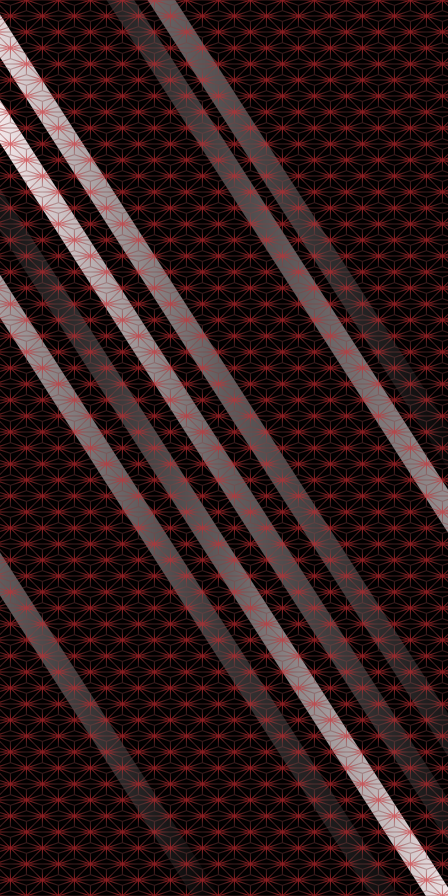
This background is drawn by a Shadertoy shader. Its source:

```glsl
// A fine red hemp-leaf lattice on black, crossed by pale diagonal ribbons.
// Each leaf is six lines crossing inside a flattened hexagonal cell; each
// ribbon is a slanted band with brightness interpolated across the canvas.

const float PI = 3.14159;
const float LEAVES_ACROSS = 14.0;
const vec2 LEAF_ORIGIN = vec2(0.059, 0.0);
const float LINE_HALF_WIDTH = 0.0008;
const float LINE_SOFTNESS = 1.4;
const float RIBBON_SLOPE = 1.56;
const float RIBBON_HALF_HEIGHT = 0.048;

const vec3 BACKGROUND = vec3(0.003, 0.0, 0.001);
const vec3 RIBBON_TINT = vec3(1.0, 0.95, 0.96);
const vec3 LEAF_RED = vec3(0.80, 0.17, 0.19);
const vec3 LEAF_GREY = vec3(0.50, 0.25, 0.25);

// Ribbon: height at the left edge, then brightness at left, middle, right.
const int RIBBON_COUNT = 7;
const vec4 RIBBONS[RIBBON_COUNT] = vec4[](
    vec4(-0.562, 0.60, 0.33, 0.03),
    vec4(-0.419, 0.00, 0.28, 0.58),
    vec4( 0.080, 0.88, 0.38, 0.10),
    vec4( 0.271, 0.95, 0.40, 0.08),
    vec4( 0.469, 0.08, 0.38, 0.92),
    vec4( 0.661, 0.65, 0.22, 0.00),
    vec4( 1.281, 0.38, 0.00, 0.00));

// Antialiased coverage of a signed distance.
float coverage(float dist, float blur) {
    return clamp(0.5 - dist / blur, 0.0, 1.0);
}

// Offset from the nearest point of a rectangular grid.
vec2 gridOffset(vec2 p, vec2 period) {
    return p - period * floor(p / period + 0.5);
}

// Offset from the nearest leaf centre on a centred square grid; distances
// are compared in the stretched space where the cells are regular hexagons.
vec2 leafOffset(vec2 p, float spacing, vec2 stretch) {
    vec2 period = vec2(spacing);
    vec2 a = gridOffset(p, period);
    vec2 b = gridOffset(p - 0.5 * period, period);
    return length(a * stretch) < length(b * stretch) ? a : b;
}

// Distance to the nearest of six lines crossing at the leaf centre.
float leafDistance(vec2 p, vec2 stretch) {
    float nearest = 1.0;
    for (int i = 0; i < 6; i++) {
        float angle = float(i) * PI / 6.0;
        vec2 direction = normalize(vec2(cos(angle), sin(angle)) / stretch);
        nearest = min(nearest, abs(p.x * direction.y - p.y * direction.x));
    }
    return nearest;
}

// Piecewise linear brightness across the canvas width.
float brightnessAt(float x, vec3 stops) {
    return x < 0.5 ? mix(stops.x, stops.y, 2.0 * x)
                   : mix(stops.y, stops.z, 2.0 * x - 1.0);
}

// Light of one ribbon.
float ribbon(vec2 p, vec4 shape, float pixel) {
    float height = abs(p.y - RIBBON_SLOPE * p.x - shape.x);
    float dist = (height - RIBBON_HALF_HEIGHT) / length(vec2(RIBBON_SLOPE, 1.0));
    return coverage(dist, pixel) * brightnessAt(p.x, shape.yzw);
}

void mainImage(out vec4 fragColor, in vec2 fragCoord) {
    // The canvas width is one unit; y runs down from the top edge.
    float pixel = 1.0 / iResolution.x;
    vec2 p = vec2(fragCoord.x, iResolution.y - fragCoord.y) * pixel;

    // Ribbons
    vec3 color = BACKGROUND;
    for (int i = 0; i < RIBBON_COUNT; i++) {
        color = mix(color, RIBBON_TINT, ribbon(p, RIBBONS[i], pixel));
    }

    // Leaf lines, red and strong at the centres, greyer and fainter outward
    vec2 stretch = vec2(1.0, sqrt(3.0));
    vec2 leaf = leafOffset(p - LEAF_ORIGIN, 1.0 / LEAVES_ACROSS, stretch);
    float dist = leafDistance(leaf, stretch) - LINE_HALF_WIDTH;
    float reach = length(leaf * stretch) * LEAVES_ACROSS * sqrt(3.0);
    float outward = smoothstep(0.1, 0.9, reach);
    float line = coverage(dist, LINE_SOFTNESS * pixel) * mix(0.95, 0.6, outward);
    color = mix(color, mix(LEAF_RED, LEAF_GREY, outward), line);

    fragColor = vec4(color, 1.0);
}
```
